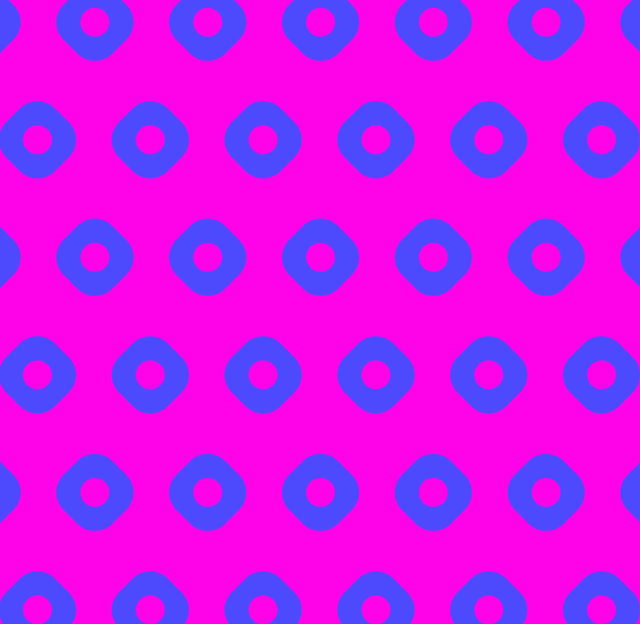
Reproduce this pattern procedurally as a WebGL 2 fragment shader.

```glsl
#version 300 es
precision highp float;
uniform vec2 u_resolution;
out vec4 outColor;

// Square turned by 45 degrees, with rounded corners
float roundedDiamond(vec2 p, float halfSide, float radius) {
    vec2 q = abs(vec2(p.x + p.y, p.x - p.y) * 0.70711) - halfSide;
    return length(max(q, 0.0)) + min(max(q.x, q.y), 0.0) - radius;
}

void main() {
    vec2 p = gl_FragCoord.xy / u_resolution.y;
    float pixel = 1.0 / u_resolution.y;

    // Staggered grid: every second row is shifted sideways
    vec2 pitch = vec2(0.1808, 0.18836);
    vec2 g = p - vec2(0.06, 0.0226);
    float row = floor(g.y / pitch.y + 0.5);
    g.x -= 0.092 * mod(row, 2.0);
    vec2 local = g - pitch * floor(g / pitch + 0.5);

    // Diamond with a round hole
    float diamond = roundedDiamond(local, 0.0155, 0.0399);
    float hole = length(local) - 0.0231;
    float ring = max(diamond, -hole);

    vec3 magenta = vec3(1.0, 0.01, 0.91);
    vec3 blue = vec3(0.30, 0.29, 0.99);
    float coverage = 1.0 - smoothstep(-pixel, pixel, ring);
    outColor = vec4(mix(magenta, blue, coverage), 1.0);
}
```
